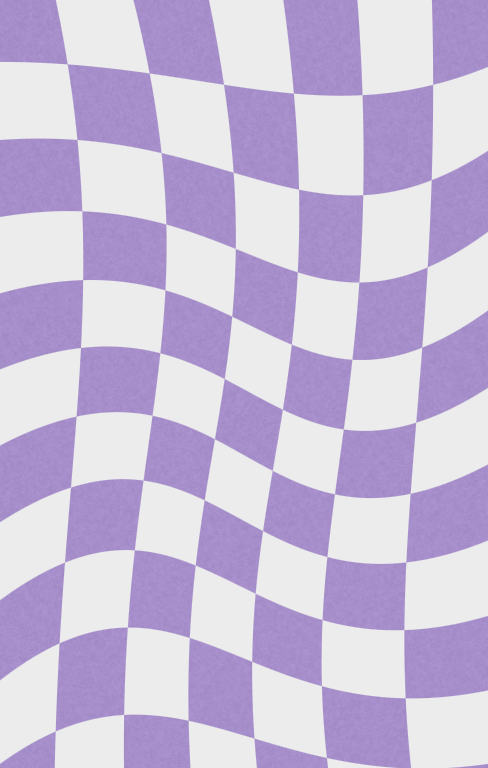
This pattern is drawn by a Shadertoy shader. Its source:

```glsl
// A wavy two-tone checkerboard, 7 squares across and 11 down, bent by a bicubic patch.
// Each canvas point is traced back to flat board coordinates with Newton steps,
// then coloured by an edge-smoothed checker; the purple squares carry a fine grain.

const vec2 SQUARES = vec2(7.0, 11.0);
const vec3 PURPLE = vec3(0.648, 0.558, 0.792);
const vec3 OFF_WHITE = vec3(0.925);
const float PI = 3.14159265;

// Patch coefficients: columns are powers of board y, rows are powers of board x.
const mat4 BEND_X = mat4(
     0.5103,  0.4124, -0.0115,  0.1317,
     0.1154,  0.0155, -0.1150, -0.0112,
    -0.0271,  0.1092,  0.0277, -0.1043,
    -0.1009,  0.0040,  0.0940, -0.0109);
const mat4 BEND_Y = mat4(
     0.4465, -0.1458,  0.0121,  0.1491,
     0.4306,  0.0238,  0.1355, -0.0220,
     0.0307,  0.1250, -0.0295, -0.1174,
     0.1164,  0.0029, -0.1178, -0.0155);

vec4 powers(float t) { return vec4(1.0, t, t * t, t * t * t); }
vec4 slopes(float t) { return vec4(0.0, 1.0, 2.0 * t, 3.0 * t * t); }

// Bicubic patch evaluated from two basis vectors.
vec2 patchSum(vec4 across, vec4 up) {
    return vec2(dot(across, BEND_X * up), dot(across, BEND_Y * up));
}

// Board position in -1..1 that the patch carries to a canvas point in 0..1.
vec2 unbend(vec2 canvas) {
    vec2 board = 2.0 * canvas - 1.0;
    for (int i = 0; i < 6; i++) {
        vec4 px = powers(board.x), py = powers(board.y);
        mat2 jacobian = mat2(patchSum(slopes(board.x), py),
                             patchSum(px, slopes(board.y)));
        board -= inverse(jacobian) * (patchSum(px, py) - canvas);
    }
    return board;
}

// 1 on even squares, 0 on odd ones, blended over about one pixel.
float checker(vec2 cell) {
    vec2 edge = asin(sin(PI * cell)) / PI;
    vec2 side = clamp(2.0 * edge / max(fwidth(cell), 1e-5), -1.0, 1.0);
    return 0.5 + 0.5 * side.x * side.y;
}

float hash(vec2 p) {
    return fract(sin(dot(p, vec2(12.9898, 78.233))) * 43758.5453);
}

float valueNoise(vec2 p) {
    vec2 i = floor(p), f = fract(p);
    f = f * f * (3.0 - 2.0 * f);
    return mix(mix(hash(i), hash(i + vec2(1, 0)), f.x),
               mix(hash(i + vec2(0, 1)), hash(i + vec2(1, 1)), f.x), f.y);
}

// Zero-centred grain: fine specks over a softer mottle.
float grain(vec2 p) {
    return 0.6 * valueNoise(p * 470.0) + 0.4 * valueNoise(p * 210.0 + 31.7) - 0.5;
}

void mainImage(out vec4 fragColor, in vec2 fragCoord) {
    vec2 board = unbend(fragCoord / iResolution.xy);
    vec2 cell = 0.5 * SQUARES * (board + 1.0);

    vec3 dyed = PURPLE + 0.055 * grain(fragCoord / iResolution.y);
    fragColor = vec4(mix(OFF_WHITE, dyed, checker(cell)), 1.0);
}
```
